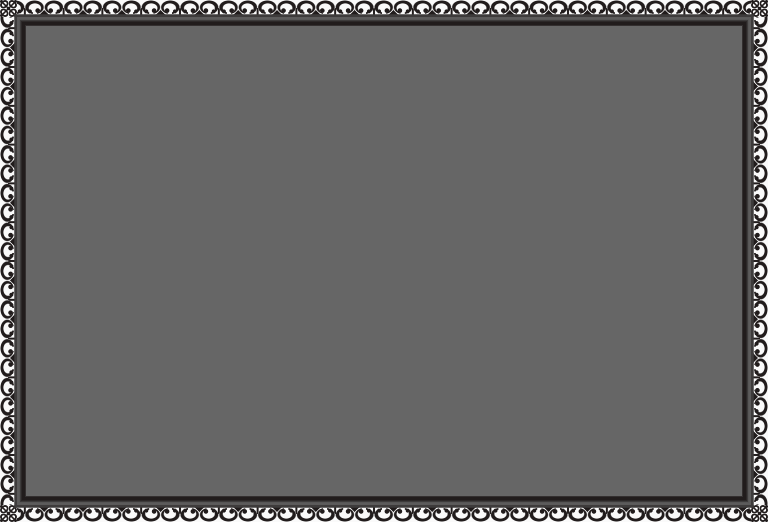
Reproduce this background procedurally as a Shadertoy shader.

```glsl
// Plain grey panel inside a dark moulded frame edged with scroll lace.

const float GRID = 522.0;          // fine units along the canvas height
const float PAIR = 38.8;           // length of one mirrored pair of scrolls
const float ROW_SHIFT = -10.0;     // slide of the horizontal rows from centre
const float CORNER = 17.0;         // side of a corner rosette
const float LACE_DEPTH = 14.3;     // where the lace meets the moulding

const vec3 PANEL = vec3(0.40);
const vec3 INK = vec3(0.13, 0.11, 0.11);
const vec3 SOFT_INK = vec3(0.24, 0.23, 0.23);
const vec3 RIDGE = vec3(0.36, 0.355, 0.355);
const vec3 PAPER = vec3(0.98);

float fill(float dist, float blur) {
    return 1.0 - smoothstep(-blur, blur, dist);
}

float ellipse(vec2 p, vec2 radius) {
    return (length(p / radius) - 1.0) * min(radius.x, radius.y);
}

float segment(vec2 p, vec2 a, vec2 b) {
    vec2 ab = b - a;
    return length(p - a - ab * clamp(dot(p - a, ab) / dot(ab, ab), 0.0, 1.0));
}

// Signed distance to the lace: x runs along the edge, y goes inward.
float lace(float along, float depth) {
    float fold = abs(mod(along + 0.5 * PAIR, PAIR) - 0.5 * PAIR);
    vec2 p = vec2(fold - 0.25 * PAIR, depth);

    // Bowl with a heavy outer rim, opened on its inner side
    float outer = ellipse(p - vec2(0.0, 7.3), vec2(9.2, 6.8));
    float inner = ellipse(p - vec2(0.4, 8.0), vec2(6.1, 4.6));
    float gap = max(abs(p.x - 0.5) - 2.2, 9.0 - p.y);
    float shape = max(max(outer, -inner), -gap);

    // Curled ends, and stems that tie the scroll to the moulding
    shape = min(shape, length(p - vec2(3.2, 10.6)) - 2.3);
    shape = min(shape, length(p - vec2(-4.6, 11.4)) - 2.0);
    shape = min(shape, segment(p, vec2(-9.7, 9.0), vec2(-9.7, 15.0)) - 1.0);

    // Cusp between neighbouring pairs
    float cusp = (10.0 + abs(fold - 0.5 * PAIR) - depth) * 0.7;
    return min(shape, cusp);
}

// Signed distance to a corner rosette of curled petals and dots.
float rosette(vec2 corner) {
    vec2 p = abs(corner - 0.5 * CORNER);
    p = vec2(max(p.x, p.y), min(p.x, p.y));
    float petal = abs(length(p - vec2(5.0, 3.4)) - 2.5) - 0.9;
    float stem = segment(p, vec2(0.0), vec2(5.5)) - 0.8;
    float bud = length(p - vec2(7.0)) - 1.5;
    return min(min(petal, stem), min(bud, length(p) - 1.7));
}

// Bands of the moulding, from the lace to the panel.
vec3 moulding(float depth, float blur) {
    vec3 color = mix(SOFT_INK, RIDGE, fill(17.0 - depth, blur));
    color = mix(color, SOFT_INK, fill(19.8 - depth, blur));
    color = mix(color, INK, fill(21.4 - depth, blur));
    return mix(color, PANEL, fill(25.7 - depth, blur));
}

void mainImage(out vec4 fragColor, in vec2 fragCoord) {
    float unit = GRID / iResolution.y;
    float blur = 0.6 * unit;
    vec2 p = fragCoord * unit;
    vec2 size = iResolution.xy * unit;

    // Fold all four edges onto one
    vec2 edge = min(p, size - p);
    float depth = min(edge.x, edge.y);
    vec2 centred = p - 0.5 * size;
    float along = edge.y < edge.x ? centred.x - ROW_SHIFT : centred.y;

    // Lace and corners on pale ground
    bool inCorner = max(edge.x, edge.y) < CORNER;
    float ornament = inCorner ? rosette(edge) : lace(along, depth);
    vec3 color = mix(PAPER, INK, fill(ornament, blur));

    // Moulding and panel
    float frame = fill(LACE_DEPTH - depth, blur);
    color = mix(color, moulding(depth, blur), frame);
    fragColor = vec4(color, 1.0);
}
```
